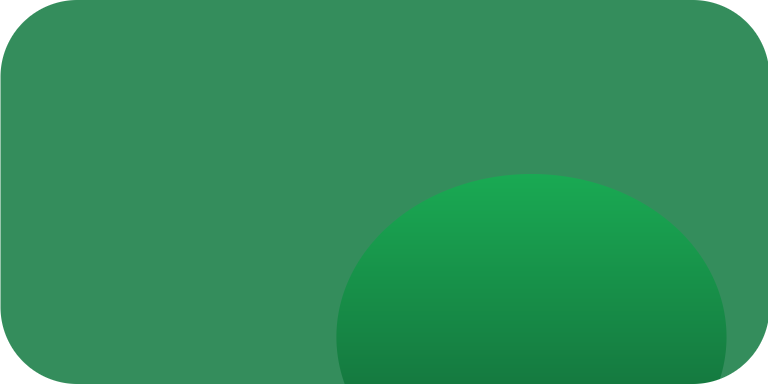
Write a Shadertoy shader that draws this background.

```glsl
// A rounded green card with a shaded green ellipse rising from its lower edge.

// Lengths are in canvas heights, origin at the lower left.
#define CARD_CENTER vec2(1.0026, 0.5)
#define CARD_HALF_SIZE vec2(1.0013, 0.5)
#define CARD_RADIUS 0.2
#define ELLIPSE_CENTER vec2(1.384, 0.1224)
#define ELLIPSE_RADII vec2(0.508, 0.4245)
#define PAGE_COLOR vec3(1.0)
#define CARD_COLOR vec3(0.204, 0.553, 0.361)
#define ELLIPSE_TOP_COLOR vec3(0.100, 0.665, 0.325)
#define ELLIPSE_BASE_COLOR vec3(0.082, 0.478, 0.250)

float roundedBoxDistance(vec2 p, vec2 halfSize, float radius) {
    vec2 q = abs(p) - halfSize + radius;
    return length(max(q, 0.0)) + min(max(q.x, q.y), 0.0) - radius;
}

// First-order distance: implicit value divided by its gradient.
float ellipseDistance(vec2 p, vec2 radii) {
    float scaled = length(p / radii);
    float slope = length(p / (radii * radii));
    return scaled * (scaled - 1.0) / max(slope, 1e-4);
}

// Coverage of a shape across a one-pixel edge.
float coverage(float dist) {
    return clamp(0.5 - dist * iResolution.y, 0.0, 1.0);
}

void mainImage(out vec4 fragColor, in vec2 fragCoord) {
    vec2 uv = fragCoord / iResolution.y;

    // Ellipse with a vertical gradient down to the canvas floor
    float ellipseTop = ELLIPSE_CENTER.y + ELLIPSE_RADII.y;
    float height = clamp(uv.y / ellipseTop, 0.0, 1.0);
    vec3 ellipseColor = mix(ELLIPSE_BASE_COLOR, ELLIPSE_TOP_COLOR, height);
    float ellipse = coverage(ellipseDistance(uv - ELLIPSE_CENTER, ELLIPSE_RADII));

    // Card, clipping the ellipse at its rounded corners
    float card = coverage(roundedBoxDistance(uv - CARD_CENTER, CARD_HALF_SIZE, CARD_RADIUS));
    vec3 cardColor = mix(CARD_COLOR, ellipseColor, ellipse);

    fragColor = vec4(mix(PAGE_COLOR, cardColor, card), 1.0);
}
```
